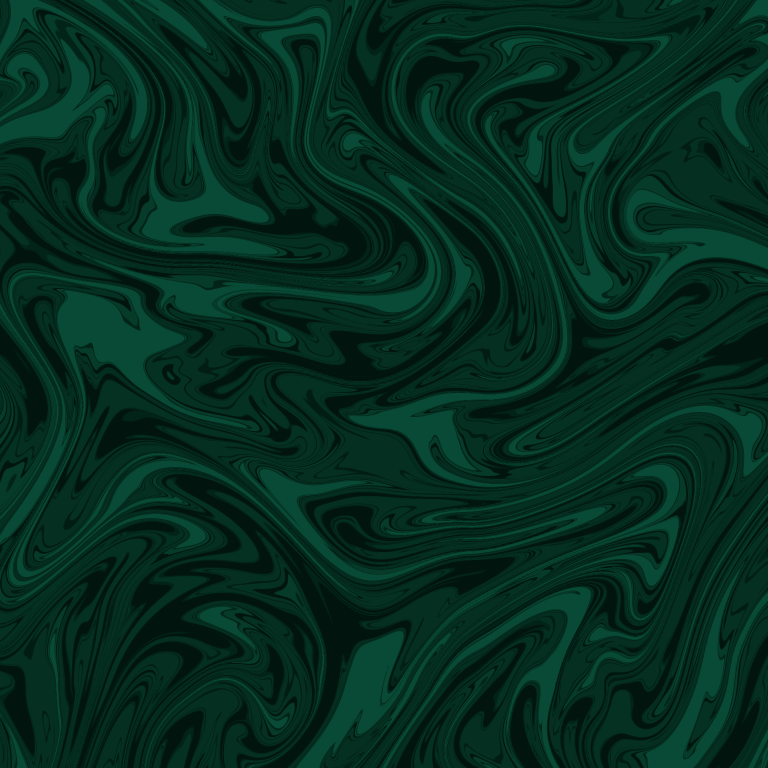
This texture is drawn by a WebGL 2 fragment shader. Its source:

```glsl
#version 300 es
precision highp float;
// Dark green marbled ink: each point is carried backwards through several
// layers of divergence-free noise flow, then a smooth ink field is read there
// and cut into flat bands and thin veins.

uniform vec2 u_resolution;
out vec4 fragColor;

// Unit gradient at a lattice corner, from an integer hash
vec2 cornerGradient(vec2 cell) {
    uvec2 q = uvec2(ivec2(cell) + 4096);
    uint h = q.x * 1597334677u ^ q.y * 3812015801u;
    h = (h ^ (h >> 15)) * 2246822519u;
    h = (h ^ (h >> 13)) * 3266489917u;
    h ^= h >> 16;
    vec2 g = vec2(h & 65535u, h >> 16) / 32767.5 - 1.0;
    return normalize(g + 0.0001);
}

// Gradient noise: value in x, derivatives in yz
vec3 gradientNoise(vec2 p) {
    vec2 cell = floor(p), f = p - cell;
    vec2 u = f * f * f * (f * (f * 6.0 - 15.0) + 10.0);
    vec2 du = 30.0 * f * f * (f * (f - 2.0) + 1.0);
    vec2 ga = cornerGradient(cell);
    vec2 gb = cornerGradient(cell + vec2(1, 0));
    vec2 gc = cornerGradient(cell + vec2(0, 1));
    vec2 gd = cornerGradient(cell + vec2(1, 1));
    float a = dot(ga, f);
    float b = dot(gb, f - vec2(1, 0));
    float c = dot(gc, f - vec2(0, 1));
    float d = dot(gd, f - vec2(1, 1));
    float k = a - b - c + d;
    float value = a + u.x * (b - a) + u.y * (c - a) + u.x * u.y * k;
    vec2 slope = ga + u.x * (gb - ga) + u.y * (gc - ga)
               + u.x * u.y * (ga - gb - gc + gd)
               + du * (u.yx * k + vec2(b, c) - a);
    return vec3(value, slope);
}

// Follow the curl of the noise, from broad currents to small eddies
vec2 stir(vec2 p) {
    float scale = 2.8;
    for (int layer = 0; layer < 4; layer++) {
        vec2 offset = vec2(17.3, 41.7) * float(layer + 1);
        for (int i = 0; i < 8; i++) {
            vec2 slope = gradientNoise(p * scale + offset).yz;
            p += vec2(slope.y, -slope.x) * 0.058 / scale;
        }
        scale *= 1.4;
    }
    return p;
}

// Ink height, scaled to roughly unit deviation
float inkField(vec2 p) {
    float broad = gradientNoise(p * 7.5 + 203.1).x;
    float detail = gradientNoise(p * 16.0 + 311.7).x;
    return (broad + 0.45 * detail) / 0.24;
}

// Flat tones separated by soft steps; 0 is near black, 1 is the brightest green
float bandTone(float ink, float soft) {
    const float edges[12] = float[](-1.75, -1.6, -0.72, -0.62, -0.5, -0.42, 0.24, 0.34, 0.66, 0.82, 1.06, 1.14);
    const float tones[12] = float[](0.25, 0.0, 0.25, 0.5, 0.15, 0.49, 0.12, 0.52, 0.0, 0.72, 0.25, 1.0);
    float tone = 0.52;
    for (int i = 0; i < 12; i++) {
        tone = mix(tone, tones[i], smoothstep(edges[i] - soft, edges[i] + soft, ink));
    }
    return tone;
}

void main() {
    // Average a 2 by 2 grid of samples
    float tone = 0.0;
    for (int s = 0; s < 4; s++) {
        vec2 shift = vec2(s & 1, s >> 1) * 0.5 - 0.25;
        float ink = inkField(stir((gl_FragCoord.xy + shift) / u_resolution.y));
        tone += 0.25 * bandTone(ink, 0.3 * fwidth(ink) + 0.008);
    }
    fragColor = vec4(mix(vec3(0.002, 0.084, 0.055), vec3(0.03, 0.29, 0.206), tone), 1.0);
}
```
